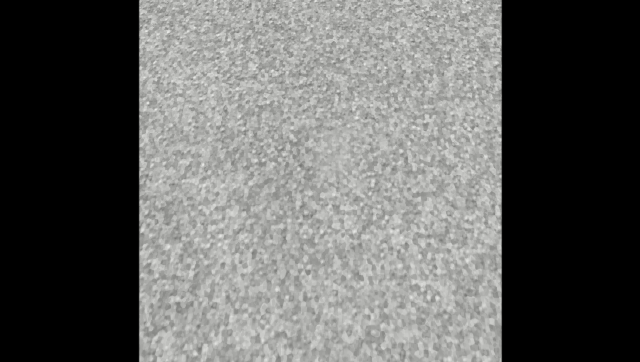
Write a WebGL 1 fragment shader that draws this texture.

```glsl
precision highp float;
// Worn grey asphalt seen at a slant, in a panel between two black side bars.
uniform vec2 u_resolution;

#define PANEL_LEFT 0.2174
#define PANEL_RIGHT 0.7840
#define GRAIN_DENSITY 76.0
#define TILT 0.35
#define BASE_GREY 0.682
#define GRAIN_CONTRAST 0.21
#define FINE_CONTRAST 0.10
#define CHIP_CONTRAST 0.13
#define CHIP_SHARE 0.20
#define MOTTLE 0.012

vec3 hash3(vec2 cell) {
  vec3 q = fract(cell.xyx * vec3(0.1031, 0.1030, 0.0973));
  q += dot(q, q.yxz + 33.33);
  return fract((q.xxy + q.yzz) * q.zyx);
}

// Soft cellular noise: x = blended grain tone, y = lit chips with shadows.
vec2 grains(vec2 p) {
  vec2 base = floor(p);
  float toneSum = 0.0, weightSum = 0.0, chips = 0.0;
  for (int j = -1; j <= 1; j++) {
    for (int i = -1; i <= 1; i++) {
      vec2 cell = base + vec2(float(i), float(j));
      vec3 rnd = hash3(cell + 200.0);
      vec2 d = p - cell - 0.15 - 0.7 * rnd.xy;
      float weight = exp(-9.0 * dot(d, d));
      toneSum += weight * rnd.z;
      weightSum += weight;
      // The chip faces the light; its shadow falls below and to the right.
      vec2 s = d - vec2(0.22, -0.42);
      float isChip = step(1.0 - CHIP_SHARE, fract(rnd.z * 7.0 + rnd.x));
      chips += isChip * (exp(-7.0 * dot(d, d)) - 0.95 * exp(-6.0 * dot(s, s)));
    }
  }
  return vec2(toneSum / weightSum - 0.5, chips);
}

// Broad uneven wear from layered, warped sines.
float mottle(vec2 p) {
  float sum = 0.0, amp = 1.0;
  for (int k = 0; k < 4; k++) {
    p = mat2(0.8, 0.6, -0.6, 0.8) * p * 1.7 + 1.3;
    sum += amp * sin(p.x + 1.4 * sin(p.y)) * sin(p.y + 0.7);
    amp *= 0.75;
  }
  return sum;
}

float blob(vec2 p, vec2 center, vec2 radius) {
  vec2 d = (p - center) / radius;
  return exp(-dot(d, d));
}

// Smooth worn patch with a dark rim, stained spots and pale wheel tracks.
float wear(vec2 p) {
  float patchLight = blob(p, vec2(0.925, 0.585), vec2(0.055, 0.075));
  float rim = blob(p, vec2(0.90, 0.645), vec2(0.06, 0.012))
            + 0.7 * blob(p, vec2(0.845, 0.57), vec2(0.025, 0.05))
            + 0.6 * blob(p, vec2(1.01, 0.60), vec2(0.03, 0.07));
  float stains = blob(p, vec2(0.44, 0.42), vec2(0.07, 0.08))
               + blob(p, vec2(0.52, 0.14), vec2(0.06, 0.05))
               + 0.5 * blob(p, vec2(0.75, 0.30), vec2(0.09, 0.16));
  float tracks = blob(p, vec2(0.60, 0.34), vec2(0.05, 0.26))
               + blob(p, vec2(0.92, 0.22), vec2(0.06, 0.26));
  return 0.035 * patchLight - 0.055 * rim - 0.04 * stains + 0.022 * tracks;
}

void main() {
  vec2 uv = gl_FragCoord.xy / u_resolution;
  vec2 p = gl_FragCoord.xy / u_resolution.y;
  float pixel = 1.0 / u_resolution.x;

  // Ground plane: grains shrink and flatten towards the top.
  float depth = 1.0 - TILT * uv.y;
  float middle = 0.5 * u_resolution.x / u_resolution.y;
  vec2 ground = vec2(p.x - middle, 0.75 * p.y) / depth * GRAIN_DENSITY;

  vec2 coarse = grains(ground);
  float fine = grains(ground * 1.7 + 37.0).x;
  float smoothing = 1.0 - 0.4 * blob(p, vec2(0.925, 0.585), vec2(0.06, 0.08));
  float chipGain = CHIP_CONTRAST * mix(0.65, 1.0, uv.y);

  float grain = GRAIN_CONTRAST * coarse.x + FINE_CONTRAST * fine
              + chipGain * coarse.y;
  float grey = BASE_GREY + smoothing * grain + MOTTLE * mottle(p * 4.0) + wear(p);
  vec3 asphalt = grey + vec3(0.0, 0.003, -0.008);

  float panel = smoothstep(PANEL_LEFT - pixel, PANEL_LEFT + pixel, uv.x)
              * (1.0 - smoothstep(PANEL_RIGHT - pixel, PANEL_RIGHT + pixel, uv.x));
  gl_FragColor = vec4(clamp(asphalt, 0.0, 1.0) * panel, 1.0);
}
```
